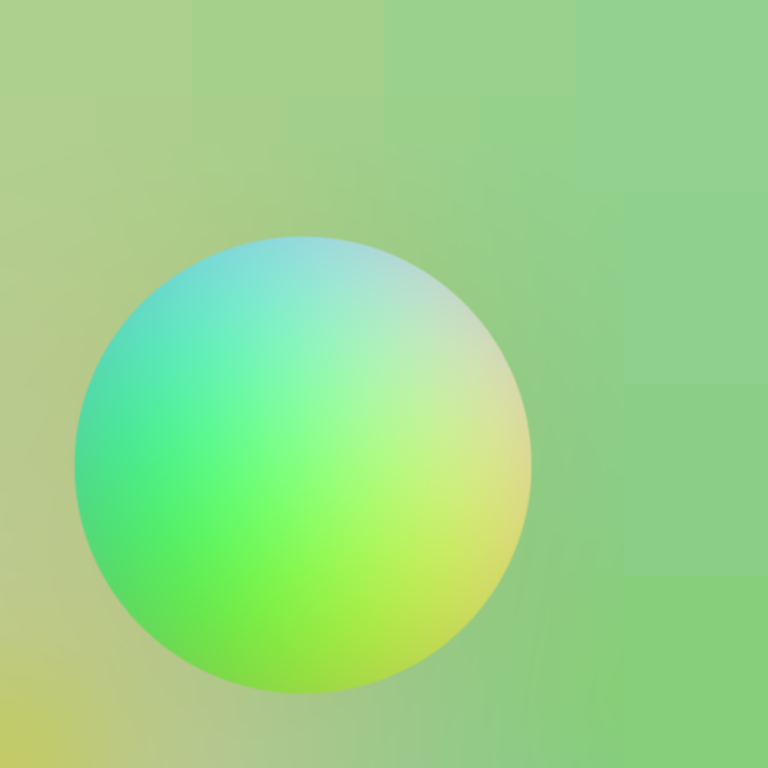
This background is drawn by a three.js fragment shader. Its source:

```glsl
// Draws a sphere tinted by its surface direction on a soft, partly blocky green gradient.
varying vec2 vUv;

// Sphere placement
const vec2 SPHERE_CENTER = vec2(0.3945, 0.3945);
const float SPHERE_RADIUS = 0.2975;
const float EDGE_SOFTNESS = 0.0025;

// Sphere tint: base, rim shift, and the slope of each axis at core and rim
const vec3 SPHERE_CORE = vec3(0.53, 1.0, 0.50);
const vec3 RIM_SHIFT = vec3(0.06, -0.15, 0.065);
const vec2 TINT_SLOPE = vec2(0.46, 0.46);
const vec2 TINT_FALLOFF = vec2(0.19, 0.165);

// Backdrop corner colours
const vec3 TOP_LEFT = vec3(0.68, 0.82, 0.56);
const vec3 TOP_RIGHT = vec3(0.58, 0.83, 0.56);
const vec3 BOTTOM_LEFT = vec3(0.76, 0.79, 0.60);
const vec3 BOTTOM_RIGHT = vec3(0.52, 0.80, 0.55);
const float BLEND_WIDTH = 0.9;

// Backdrop glows, added to the gradient
const vec3 SHADE_GLOW = vec3(0.0, -0.035, -0.08);
const vec3 YELLOW_GLOW = vec3(0.0, 0.01, -0.19);
const vec3 GREEN_GLOW = vec3(0.0, 0.01, -0.07);
const vec2 GREEN_CENTER = vec2(0.85, 0.10);
const float SHADE_SIZE = 0.35;
const float YELLOW_SIZE = 0.16;
const float GREEN_SIZE = 0.19;

// Flat blocks along the top and right
const float LARGE_BLOCK = 0.25;
const float SMALL_BLOCK = 0.125;
const float STRIP_START = 0.8125;

float glow(vec2 p, vec2 center, float size) {
  vec2 d = (p - center) / size;
  return exp(-dot(d, d));
}

vec2 blockCenter(vec2 p, float size) {
  return (floor(p / size) + 0.5) * size;
}

// Replaces the position by a block centre in the flat areas
vec2 blockify(vec2 p) {
  bool topStrip = p.y > 1.0 - SMALL_BLOCK;
  bool rightStrip = p.x > STRIP_START;
  bool corner = min(p.x, p.y) > 1.0 - LARGE_BLOCK;
  if (topStrip || rightStrip || corner) return blockCenter(p, LARGE_BLOCK);
  if (p.y > STRIP_START) return blockCenter(p, SMALL_BLOCK);
  return p;
}

vec3 backdrop(vec2 p) {
  float across = smoothstep(0.0, BLEND_WIDTH, p.x);
  vec3 top = mix(TOP_LEFT, TOP_RIGHT, across);
  vec3 bottom = mix(BOTTOM_LEFT, BOTTOM_RIGHT, across);
  vec3 color = mix(bottom, top, p.y);
  color += SHADE_GLOW * glow(p, SPHERE_CENTER, SHADE_SIZE);
  color += YELLOW_GLOW * glow(p, vec2(0.0), YELLOW_SIZE);
  color += GREEN_GLOW * glow(p, GREEN_CENTER, GREEN_SIZE);
  return color;
}

// Red follows the horizontal direction, blue the vertical one
vec3 sphereColor(vec2 d) {
  float rim = dot(d, d);
  vec2 tint = d * (TINT_SLOPE - TINT_FALLOFF * rim);
  return SPHERE_CORE + RIM_SHIFT * rim + vec3(tint.x, 0.0, tint.y);
}

void main() {
  vec3 color = backdrop(blockify(min(vUv, vec2(0.9999))));

  vec2 offset = vUv - SPHERE_CENTER;
  float edge = length(offset) - SPHERE_RADIUS;
  float mask = 1.0 - smoothstep(-EDGE_SOFTNESS, EDGE_SOFTNESS, edge);
  color = mix(color, sphereColor(offset / SPHERE_RADIUS), mask);

  gl_FragColor = vec4(clamp(color, 0.0, 1.0), 1.0);
}
```
